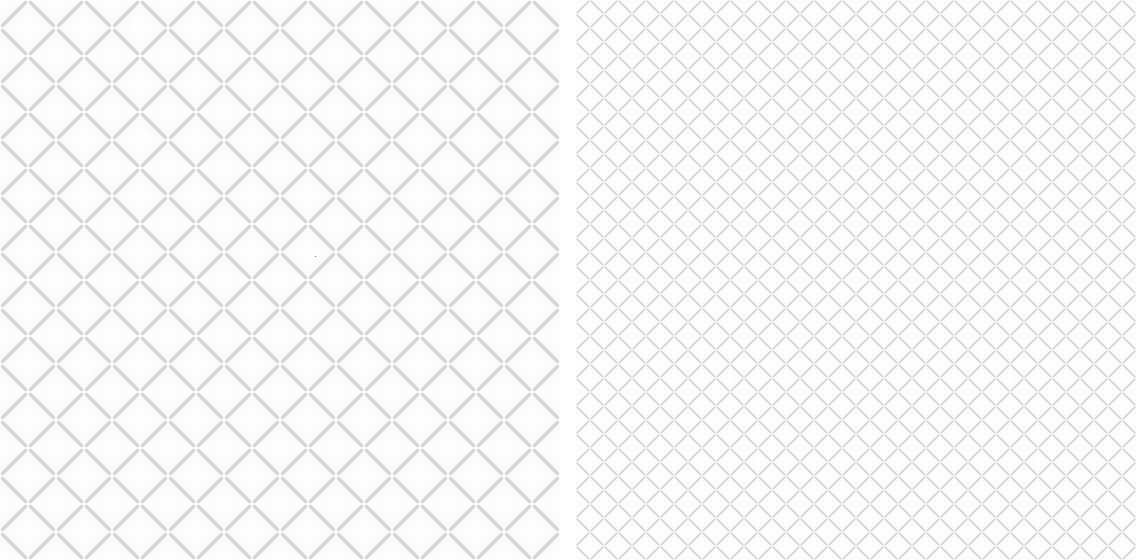
Left: one tile. Right: repeated 2 by 2.
This pattern is drawn by a three.js fragment shader. Its source:

```glsl
// White diamond tiles parted by thin grey double-line joints with a pale core.
// Two diagonal coordinates give the joints; each joint fades out at crossings
// and casts a soft shade on the tiles. Rare specks come from a wrapped hash.

varying vec2 vUv;

const float REPEATS = 10.0;          // diamonds across and down
const vec3 TILE_COLOR = vec3(0.995);
const vec3 JOINT_COLOR = vec3(0.79);
const vec3 CORE_COLOR = vec3(0.885);
const vec3 SPECK_COLOR = vec3(0.5);

// Lengths below are fractions of the spacing between parallel joints.
const float JOINT_HALF_WIDTH = 0.036;
const float CORE_HALF_WIDTH = 0.010;
const float SOFTNESS = 0.014;
const float GAP_INNER = 0.025;       // crossing gap, fully open
const float GAP_OUTER = 0.075;       // crossing gap, fully closed
const float SHADE_DEPTH = 0.05;
const float SHADE_REACH = 0.085;
const float SHADE_TAPER = 0.28;

// Wear, measured in repeats.
const float SPECK_CHANCE = 0.02;
const float SPECK_RADIUS = 0.014;
const float SMUDGE_CHANCE = 0.2;
const float SMUDGE_RADIUS = 0.05;
const float SMUDGE_DEPTH = 0.012;

float hash(vec2 cell, float seed) {
  return fract(sin(dot(cell, vec2(12.99, 78.23)) + seed * 37.7) * 4375.85);
}

// Coverage of a band centred on a line.
float band(float dist, float halfWidth) {
  return 1.0 - smoothstep(halfWidth - SOFTNESS, halfWidth + SOFTNESS, dist);
}

// x: joint coverage, y: pale core coverage, z: shade on the tile beside it.
vec3 joint(float dist, float toCrossing) {
  float closed = smoothstep(GAP_INNER, GAP_OUTER, toCrossing);
  float shade = exp(-dist / SHADE_REACH) * smoothstep(0.0, SHADE_TAPER, toCrossing);
  return vec3(band(dist, JOINT_HALF_WIDTH) * closed,
              band(dist, CORE_HALF_WIDTH), shade);
}

// x: dark speck, y: faint smudge; one possible place per repeat.
vec2 wear(vec2 p) {
  vec2 cell = mod(floor(p), REPEATS);
  vec2 center = 0.2 + 0.6 * vec2(hash(cell, 1.0), hash(cell, 2.0));
  float dist = length(fract(p) - center);
  float pick = hash(cell, 3.0);
  float speck = step(pick, SPECK_CHANCE)
              * (1.0 - smoothstep(0.3 * SPECK_RADIUS, 1.5 * SPECK_RADIUS, dist));
  float smudge = step(1.0 - SMUDGE_CHANCE, pick)
               * (1.0 - smoothstep(0.0, SMUDGE_RADIUS, dist));
  return vec2(speck, smudge);
}

void main() {
  vec2 p = vUv * REPEATS;

  // Distances to the rising and falling joints
  vec2 diagonal = vec2(p.x + p.y, p.x - p.y);
  vec2 dist = abs(fract(diagonal) - 0.5);
  vec3 falling = joint(dist.x, dist.y);
  vec3 rising = joint(dist.y, dist.x);

  // Tile face with edge shade and wear
  vec2 marks = wear(p);
  vec3 color = TILE_COLOR - SHADE_DEPTH * (falling.z + rising.z);
  color -= SMUDGE_DEPTH * marks.y;
  color = mix(color, SPECK_COLOR, marks.x);

  // Joints with their pale cores
  color = mix(color, mix(JOINT_COLOR, CORE_COLOR, falling.y), falling.x);
  color = mix(color, mix(JOINT_COLOR, CORE_COLOR, rising.y), rising.x);

  gl_FragColor = vec4(color, 1.0);
}
```
